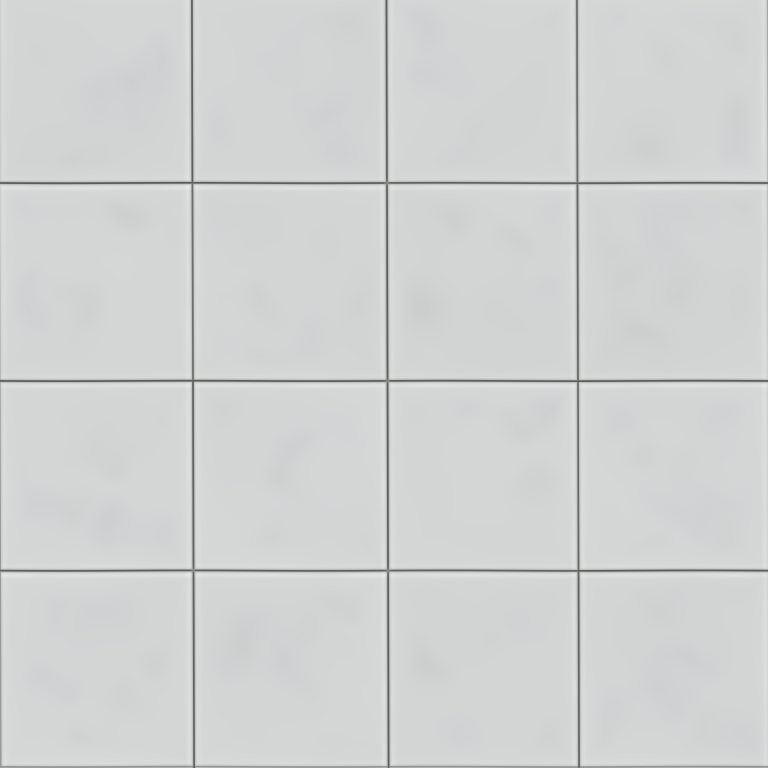
A WebGL 1 fragment shader for this texture:

```glsl
precision highp float;
// Four by four pale grey glazed wall tiles with thin dark joints and soft cloudy mottling.

uniform vec2 u_resolution;

const float TILES = 4.0;
const vec3 GLAZE = vec3(0.828, 0.832, 0.832);
const vec3 JOINT = vec3(0.35, 0.36, 0.345);
const vec3 CHIP = vec3(0.60, 0.61, 0.60);
const vec3 CLOUD_WARM = vec3(0.030, 0.027, 0.028);
const vec3 CLOUD_COOL = vec3(0.032, 0.028, 0.018);
const float JOINT_HALF = 0.0011;     // half width of the dark core
const float SHADOW_WIDTH = 0.0023;   // soft shoulder beside the core
const float SHADOW_DEPTH = 0.20;
const float RIM_OFFSET = 0.0062;     // distance of the glossy rim from the joint
const float RIM_WIDTH = 0.0032;
const vec2 RIM_LOW = vec2(0.018, 0.010);   // left and bottom rims
const vec2 RIM_HIGH = vec2(0.030, 0.045);  // right and top rims
const float EDGE_LIFT = 0.010;
const float CLOUD_SCALE = 17.0;
const float SLANT = 0.0028;          // lean of the vertical joints
const float TONE_SPREAD = 0.006;
// Laying error of each joint, from left to right and from bottom to top
const vec4 NUDGE_X = vec4(-0.0005, 0.0013, 0.0046, 0.0026);
const vec4 NUDGE_Y = vec4(0.0015, 0.0070, 0.0040, 0.0117);
const vec2 NUDGE_END = vec2(0.0015, 0.0120);

float hash(vec2 p) {
  vec3 q = fract(vec3(p.xyx) * 0.1031);
  q += dot(q, q.yzx + 33.33);
  return fract((q.x + q.y) * q.z);
}

// Layered sines, roughly -1 to 1
float waves(vec2 p) {
  float a = sin(p.x * 1.7 + 2.1 * sin(p.y * 1.1));
  float b = sin(p.y * 2.3 + 1.7 * sin(p.x * 1.3 + 1.0));
  return 0.5 * (a + b);
}

// Soft cellular blotches: x is the amount, y the share that is cool
vec2 clouds(vec2 p) {
  vec2 home = floor(p);
  vec2 sum = vec2(0.0);
  for (int j = -1; j <= 1; j++) {
    for (int i = -1; i <= 1; i++) {
      vec2 c = home + vec2(float(i), float(j));
      vec2 center = c + 0.15 + 0.7 * vec2(hash(c), hash(c + 17.3));
      float strength = smoothstep(0.35, 1.0, hash(c + 41.7));
      vec2 d = p - center;
      float blob = strength * exp(-dot(d, d) * mix(3.5, 7.0, hash(c + 5.9)));
      blob *= 1.0 - smoothstep(0.7, 1.1, length(d));
      sum += blob * vec2(1.0, step(0.6, hash(c + 73.1)));
    }
  }
  return sum;
}

// Bright ridge at a fixed distance inside the joint
vec2 rim(vec2 d) {
  vec2 t = (d - RIM_OFFSET) / RIM_WIDTH;
  return exp(-t * t);
}

void main() {
  vec2 uv = gl_FragCoord.xy / u_resolution;
  float px = 1.0 / min(u_resolution.x, u_resolution.y);
  vec2 p = uv + vec2(SLANT * (uv.y - 0.5), 0.0003 * sin(uv.x * 19.0));

  // Find the joints on both sides of this point
  vec2 low = vec2(-0.25), high = vec2(1.25), cell = vec2(-1.0);
  for (int i = 0; i <= 4; i++) {
    vec2 nudge = NUDGE_END;
    if (i < 4) nudge = vec2(NUDGE_X[i], NUDGE_Y[i]);
    vec2 joint = float(i) / TILES + nudge;
    vec2 passed = step(joint, p);
    low = mix(low, joint, passed);
    high = mix(min(high, joint), high, passed);
    cell += passed;
  }
  vec2 fromLow = p - low;
  vec2 fromHigh = high - p;
  vec2 dist = min(fromLow, fromHigh);
  vec2 nearest = cell + step(fromHigh, fromLow);

  // Cloudy glaze with a slight tone change from tile to tile
  vec2 warp = 0.25 * vec2(waves(uv * 23.0), waves(uv.yx * 27.0 + 4.0));
  vec2 cloud = clouds(uv * CLOUD_SCALE + warp + cell * 7.0);
  float inside = smoothstep(0.008, 0.045, min(dist.x, dist.y));
  float patchy = 0.65 + 0.35 * waves(uv * 13.0 + 2.0);
  vec3 color = GLAZE + TONE_SPREAD * (hash(cell + 11.0) - 0.5);
  color += 0.004 * waves(uv * 8.0 + cell * 3.0);
  color -= inside * patchy * (CLOUD_WARM * (cloud.x - cloud.y) + CLOUD_COOL * cloud.y);

  // Rounded glossy edges
  float gloss = 0.8 + 0.2 * waves(uv * 31.0);
  color += gloss * (dot(rim(fromLow), RIM_LOW) + dot(rim(fromHigh), RIM_HIGH));
  color += EDGE_LIFT * exp(-min(dist.x, dist.y) / 0.015);

  // Joints vary by segment and fade on the outer border
  vec2 wear = vec2(hash(vec2(nearest.x, cell.y) + 3.0), hash(vec2(cell.x, nearest.y) + 29.0));
  vec2 outer = step(abs(nearest - 2.0), vec2(1.5));
  vec2 strength = mix(vec2(0.78, 0.88), vec2(1.0), wear) * mix(vec2(0.45), vec2(1.0), outer);
  vec2 shade = strength * exp(-dist * dist / (SHADOW_WIDTH * SHADOW_WIDTH));
  color -= SHADOW_DEPTH * max(shade.x, shade.y);
  vec2 core = strength * clamp((JOINT_HALF - dist) / px + 0.5, 0.0, 1.0);
  color = mix(color, JOINT, max(core.x, core.y));

  // Small worn spots at some crossings
  float worn = step(0.55, hash(nearest + 57.0)) * outer.x * outer.y;
  color = mix(color, CHIP, 0.6 * worn * exp(-dot(dist, dist) / 0.00001));

  gl_FragColor = vec4(clamp(color, 0.0, 1.0), 1.0);
}
```
